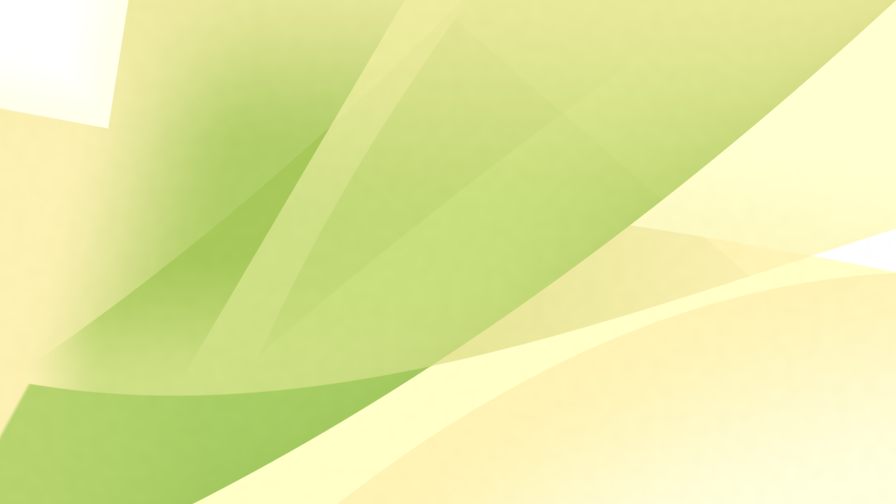
Give the GLSL for this background, as a Shadertoy shader.

```glsl
// Translucent green leaf blades sweeping over soft cream and yellow paper.

const vec3 WHITE = vec3(1.0);
const vec3 PALE  = vec3(1.0, 1.0, 0.81);
const vec3 CREAM = vec3(0.99, 0.945, 0.70);
const vec3 STRAW = vec3(0.91, 0.905, 0.60);
const vec3 SPRIG = vec3(0.81, 0.875, 0.52);
const vec3 LIME  = vec3(0.765, 0.85, 0.465);
const vec3 MOSS  = vec3(0.70, 0.81, 0.41);
const vec3 FERN  = vec3(0.66, 0.785, 0.355);
const vec3 GRASS = vec3(0.665, 0.81, 0.395);

// Cubic in t with coefficients in rising order
float cubic(float t, vec4 k) {
    return k.x + t * (k.y + t * (k.z + t * k.w));
}

// Smoothed coverage of the positive side of an edge
float cover(float d, float soft) {
    return smoothstep(-soft, soft, d);
}

vec2 hashGradient(vec2 cell) {
    float a = 6.2832 * fract(sin(dot(cell, vec2(127.1, 311.7))) * 43758.5);
    return vec2(cos(a), sin(a));
}

float gradientNoise(vec2 p) {
    vec2 i = floor(p), f = fract(p);
    vec2 u = f * f * (3.0 - 2.0 * f);
    vec2 e = vec2(0.0, 1.0);
    float low = mix(dot(hashGradient(i), f),
                    dot(hashGradient(i + e.yx), f - e.yx), u.x);
    float high = mix(dot(hashGradient(i + e), f - e),
                     dot(hashGradient(i + e.yy), f - e.yy), u.x);
    return mix(low, high, u.y);
}

// Upper-left wing, dark blade, light stripe and the broad main blade
vec3 leafColor(vec2 p, float soft) {
    float topFade = smoothstep(0.55, 1.08, p.y);
    vec3 broad = mix(LIME, STRAW, topFade);
    float ridge = p.y - cubic(p.x - 0.59, vec4(0.36, 0.84, -0.1, 0.0));
    float ridgeFade = 1.0 - smoothstep(0.9, 1.4, p.x);
    broad += 0.025 * (1.0 - cover(ridge, 2.0 * soft)) * ridgeFade;
    float cross = p.x + 1.15 * p.y - 2.008;
    broad += 0.012 * cover(cross, 2.0 * soft);
    broad = mix(broad, SPRIG, 0.7 * (1.0 - smoothstep(0.25, 0.48, p.y)));

    float stripeLeft = p.x - cubic(p.y, vec4(0.215, 0.588, 0.0, 0.0));
    float stripeRight = cubic(p.y, vec4(0.40, 0.33, 0.2, 0.0)) - p.x;
    vec3 stripe = mix(SPRIG, STRAW + 0.01, smoothstep(0.5, 1.0, p.y));
    vec3 color = mix(broad, stripe, cover(stripeRight, 1.5 * soft));

    float across = p.x - 0.25 * (p.y - 0.3);
    vec3 wing = mix(CREAM, MOSS, smoothstep(0.02, 0.39, across));
    wing = mix(wing, mix(STRAW, CREAM, 0.3), 0.9 * smoothstep(0.68, 1.06, p.y));
    vec3 blade = mix(SPRIG, FERN, smoothstep(0.22, 0.52, p.y));
    blade = mix(CREAM, blade, smoothstep(0.03, 0.22, p.x));
    float bladeTop = p.y - cubic(p.x, vec4(0.235, 0.66, 0.19, 0.0));
    vec3 leftSide = mix(blade, wing, cover(bladeTop, soft));
    color = mix(leftSide, color, cover(stripeLeft, soft));

    // Faint upper blade edge continuing across the stripe
    float inStripe = cover(stripeLeft, soft) * cover(stripeRight, soft);
    return color + 0.012 * inStripe * cover(bladeTop, soft);
}

// Yellow sheets to the right of the leaf
vec3 sheetColor(vec2 p, float lower, float soft) {
    float fold = p.y - cubic(p.x - 1.25, vec4(0.553, -0.15, -0.05, 0.0));
    float aboveFold = cover(fold, soft);
    vec3 upper = mix(mix(CREAM, PALE, 0.6), PALE + 0.01, smoothstep(0.0, 0.22, fold));
    vec3 wedge = mix(STRAW, CREAM, smoothstep(0.9, 1.6, p.x));
    float cross = p.x + 1.15 * p.y - 2.008;
    wedge += vec3(0.025, 0.015, 0.02) * cover(cross, soft);
    vec3 color = mix(wedge, upper, aboveFold);

    vec3 ribbon = mix(PALE - vec3(0.0, 0.0, 0.03), WHITE, aboveFold);
    color = mix(ribbon, color, cover(lower, soft));

    float ground = cubic(1.85 - p.x, vec4(0.46, 0.0, -0.33, 0.0)) - p.y;
    float glow = smoothstep(0.0, 0.5, ground + 0.12 * (p.x - 1.3));
    vec3 floorColor = mix(CREAM + 0.01, vec3(1.0, 1.0, 0.87), glow);
    return mix(color, floorColor, cover(ground, soft));
}

void mainImage(out vec4 fragColor, in vec2 fragCoord) {
    vec2 p = fragCoord / iResolution.y;
    p.x += 0.5 * (16.0 / 9.0 - iResolution.x / iResolution.y);
    float soft = max(1.0 / iResolution.y, 0.0015);

    // Leaf above the long lower curve, grass below it
    float lower = p.y - cubic(p.x - 0.347, vec4(0.215, 0.0, 0.262, -0.07));
    vec3 grass = mix(MOSS + 0.02, GRASS, smoothstep(0.0, 0.5, p.x));
    float tip = 0.07 - p.x + 0.55 * (p.y - 0.26);
    grass = mix(grass, CREAM, cover(tip, 3.0 * soft));
    vec3 color = mix(grass, leafColor(p, soft), cover(lower, soft));

    // Bright upper-left corner
    float corner = min(p.y - 0.785 + 0.186 * p.x, 0.097 + 0.158 * p.y - p.x);
    vec3 cornerColor = mix(vec3(1.0, 1.0, 0.92), WHITE, smoothstep(0.0, 0.12, corner));
    color = mix(color, cornerColor, cover(corner, soft));

    // Right-hand sheets behind the sweeping leaf edge
    float leafEdge = p.y - cubic(p.x - 0.382, vec4(0.0, 0.508, 0.149, 0.0));
    color -= 0.025 * exp(-abs(leafEdge) * 12.0);
    color = mix(sheetColor(p, lower, soft), color, cover(leafEdge, soft));

    // Gentle paper mottling
    color += 0.009 * gradientNoise(p * 38.0) * (1.0 - cover(corner, soft));
    fragColor = vec4(clamp(color, 0.0, 1.0), 1.0);
}
```
